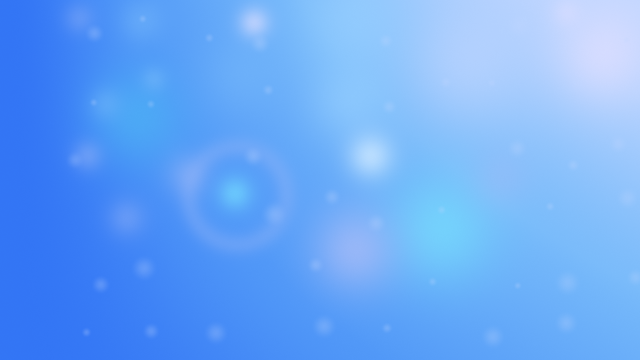
A Shadertoy shader for this background:

```glsl
// Soft blue-to-lavender gradient with blurred glows and scattered light motes
#define DEEP vec3(0.20, 0.46, 0.96)
#define AZURE vec3(0.32, 0.60, 0.97)
#define SKY vec3(0.47, 0.73, 0.98)
#define LAVENDER vec3(0.76, 0.84, 1.00)
#define CYAN vec3(0.46, 0.85, 0.99)
#define ROSE vec3(0.86, 0.87, 1.00)
#define LILAC vec3(0.64, 0.73, 0.97)
#define MOTE_CELL 0.165
#define MOTE_GAIN 0.26

float hash(vec2 p) {
    vec3 q = fract(vec3(p.xyx) * 0.1031);
    q += dot(q, q.yzx + 33.33);
    return fract((q.x + q.y) * q.z);
}

// Colour ramp from the deep corner to the pale one
vec3 ramp(float t) {
    vec3 c = mix(DEEP, AZURE, smoothstep(0.02, 0.33, t));
    c = mix(c, SKY, clamp((t - 0.30) / 0.30, 0.0, 1.0));
    return mix(c, LAVENDER, smoothstep(0.55, 1.0, t));
}

// Blend a Gaussian spot of light into the colour
void glow(inout vec3 c, vec2 p, vec2 centre, float radius, vec3 tint, float alpha) {
    vec2 d = (p - centre) / radius;
    c = mix(c, tint, alpha * exp(-dot(d, d)));
}

// One small mote per grid cell, jittered and partly left out
float motes(vec2 p) {
    vec2 cell = floor(p / MOTE_CELL);
    vec2 jitter = vec2(hash(cell + 3.1), hash(cell + 17.7));
    vec2 centre = (cell + 0.25 + 0.5 * jitter) * MOTE_CELL;
    float radius = MOTE_CELL * mix(0.07, 0.25, hash(cell + 41.3));
    float shown = step(0.35, hash(cell + 71.9)) * smoothstep(0.12, 0.25, centre.x);
    float falloff = 1.0 - smoothstep(0.0, radius, length(p - centre));
    return shown * falloff;
}

void mainImage(out vec4 fragColor, in vec2 fragCoord) {
    vec2 uv = fragCoord / iResolution.xy;
    vec2 p = fragCoord / iResolution.y;

    // Background
    float t = uv.x * mix(0.5, 1.0, uv.y) + 0.5 * uv.x * (1.0 - uv.x) * uv.y;
    vec3 col = ramp(t);

    // Wide hazes
    glow(col, p, vec2(0.382, 0.676), 0.130, vec3(0.30, 0.69, 0.96), 0.75);
    glow(col, p, vec2(1.227, 0.363), 0.150, CYAN, 0.80);
    glow(col, p, vec2(0.988, 0.306), 0.115, LILAC, 0.80);
    glow(col, p, vec2(1.296, 0.826), 0.180, LAVENDER, 0.60);
    glow(col, p, vec2(0.984, 0.942), 0.150, vec3(0.60, 0.82, 1.0), 0.60);
    glow(col, p, vec2(0.972, 0.718), 0.110, vec3(0.60, 0.82, 1.0), 0.55);
    glow(col, p, vec2(1.678, 0.850), 0.135, ROSE, 0.80);
    glow(col, p, vec2(1.389, 0.502), 0.080, LILAC, 0.35);
    glow(col, p, vec2(0.670, 0.790), 0.110, SKY, 0.40);

    // Faint disc with a brighter soft rim
    float rim = length(p - vec2(0.66, 0.456));
    col = mix(col, AZURE, 0.35 * (1.0 - smoothstep(0.10, 0.17, rim)));
    col = mix(col, LILAC, 0.28 * exp(-pow((rim - 0.135) / 0.030, 2.0)));

    // Bright focal lights
    glow(col, p, vec2(0.706, 0.937), 0.042, ROSE, 0.65);
    glow(col, p, vec2(1.030, 0.567), 0.062, vec3(0.75, 0.88, 1.0), 0.90);
    glow(col, p, vec2(0.653, 0.463), 0.046, vec3(0.42, 0.79, 0.99), 0.90);
    glow(col, p, vec2(1.574, 0.965), 0.040, ROSE, 0.50);

    // Dim blurred lights on the left
    glow(col, p, vec2(0.243, 0.567), 0.042, LILAC, 0.40);
    glow(col, p, vec2(0.352, 0.394), 0.052, LILAC, 0.35);
    glow(col, p, vec2(0.521, 0.514), 0.060, LILAC, 0.40);
    glow(col, p, vec2(0.220, 0.949), 0.042, LILAC, 0.30);
    glow(col, p, vec2(0.394, 0.942), 0.060, SKY, 0.45);
    glow(col, p, vec2(0.294, 0.711), 0.045, SKY, 0.40);
    glow(col, p, vec2(0.428, 0.780), 0.035, SKY, 0.45);

    // Scattered motes, fading into the pale side
    col = mix(col, LAVENDER, MOTE_GAIN * motes(p));

    // Fine dither against banding
    col += (hash(fragCoord) - 0.5) / 255.0;
    fragColor = vec4(col, 1.0);
}
```
